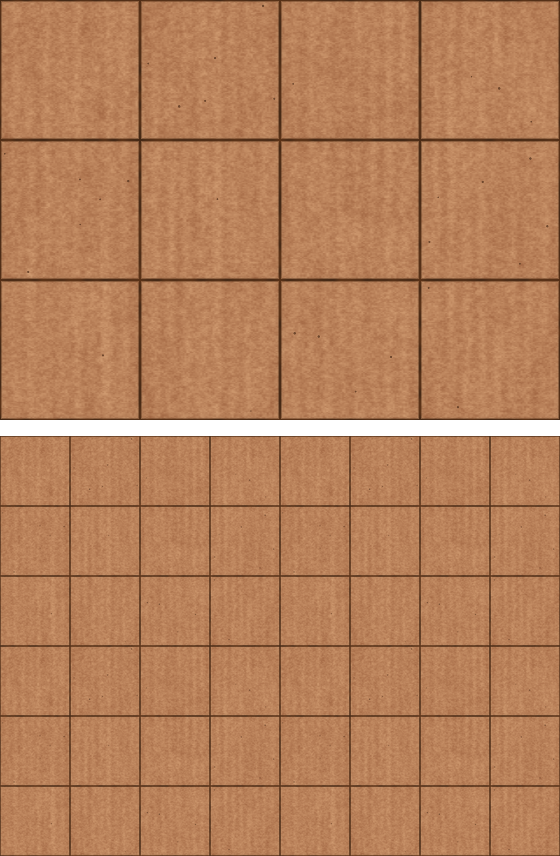
Top, the tile; bottom, the same tile 2 across and 2 down.
Reproduce this texture procedurally as a WebGL 1 fragment shader.

```glsl
precision highp float;
// Corrugated cardboard cut into a 4 by 3 grid of square panels.
// Wrapping value noise makes the paper grain; cosine flutes and long
// streaks run upright, and soft dark joints frame each panel.
uniform vec2 u_resolution;

const vec2 PANELS = vec2(4.0, 3.0);

float hash(vec2 p) {
  vec3 q = fract(vec3(p.xyx) * 0.1031);
  q += dot(q, q.yzx + 33.33);
  return fract((q.x + q.y) * q.z);
}

// Value noise with whole cells per panel, wrapping at the canvas edges
float noise(vec2 p, vec2 cells, float seed) {
  vec2 q = p * cells;
  vec2 i = floor(q);
  vec2 f = q - i;
  f = f * f * (3.0 - 2.0 * f);
  vec2 period = cells * PANELS;
  vec2 a = mod(i, period) + seed;
  vec2 b = mod(i + 1.0, period) + seed;
  return mix(mix(hash(a), hash(vec2(b.x, a.y)), f.x),
             mix(hash(vec2(a.x, b.y)), hash(b), f.x), f.y) - 0.5;
}

// Upright corrugation: nine uneven flutes per panel, plus long streaks
float flutes(vec2 p) {
  float wobble = 0.35 * noise(p, vec2(9.0, 14.0), 11.0)
               + 0.25 * noise(p, vec2(30.0, 40.0), 23.0);
  float strength = 0.09 + 0.08 * noise(p, vec2(9.0, 2.0), 37.0);
  float wave = strength * cos(6.28318 * (p.x * 9.0 + wobble));
  return wave + 0.22 * noise(p, vec2(18.0, 1.0), 51.0);
}

// Fine fibres, slightly longer across than up, over broad mottling
float grain(vec2 p) {
  return 0.16 * noise(p, vec2(5.0, 4.0), 67.0)
       + 0.24 * noise(p, vec2(22.0, 30.0), 79.0)
       + 0.42 * noise(p, vec2(44.0, 64.0), 97.0)
       + 0.46 * noise(p, vec2(80.0, 112.0), 113.0);
}

// Pale crease in the lower left panels and a dark one above them
float creases(vec2 p) {
  float x = p.x + 0.03 * noise(p, vec2(4.0, 12.0), 131.0);
  float pale = smoothstep(0.045, 0.02, abs(x - 0.75))
             * smoothstep(0.0, 0.06, p.y) * smoothstep(1.8, 1.1, p.y);
  float dark = smoothstep(0.05, 0.01, abs(x - 0.23))
             * smoothstep(2.2, 2.6, p.y) * smoothstep(3.0, 2.9, p.y);
  return 0.2 * pale - 0.2 * dark;
}

// Rare dark flecks, each kept inside its own cell
float flecks(vec2 p, float pixel) {
  vec2 q = p * 6.0;
  vec2 id = floor(q);
  vec2 centre = 0.2 + 0.6 * vec2(hash(id + 151.0), hash(id + 173.0));
  float radius = 0.004 + 0.005 * hash(id + 191.0);
  float dist = length(q - id - centre) / 6.0;
  float present = step(0.93, hash(id + 211.0));
  return present * (1.0 - smoothstep(radius - pixel * 0.5, radius + pixel * 0.5, dist));
}

void main() {
  vec2 p = gl_FragCoord.xy / u_resolution * PANELS;
  float pixel = PANELS.y / u_resolution.y;

  // Paper tone, with a slight difference between panels
  float tone = 0.5 + flutes(p) + grain(p) + creases(p)
             + 0.06 * (hash(floor(p) + 7.0) - 0.5);
  vec3 color = mix(vec3(0.66, 0.43, 0.285), vec3(0.80, 0.59, 0.425),
                   clamp(tone, -0.1, 1.1));
  color = mix(color, vec3(0.36, 0.22, 0.13), 0.8 * flecks(p, pixel));

  // Joints on the panel borders, with soft shading beside them
  vec2 border = abs(fract(p + 0.5) - 0.5);
  float d = min(border.x, border.y);
  color *= 1.0 - 0.14 * exp(-d / 0.014);
  vec3 joint = mix(vec3(0.25, 0.15, 0.08), vec3(0.35, 0.195, 0.09),
                   0.6 + noise(p, vec2(16.0), 229.0));
  float cover = 1.0 - smoothstep(0.003, max(0.0165, 2.0 * pixel), d);
  gl_FragColor = vec4(mix(color, joint, cover), 1.0);
}
```
